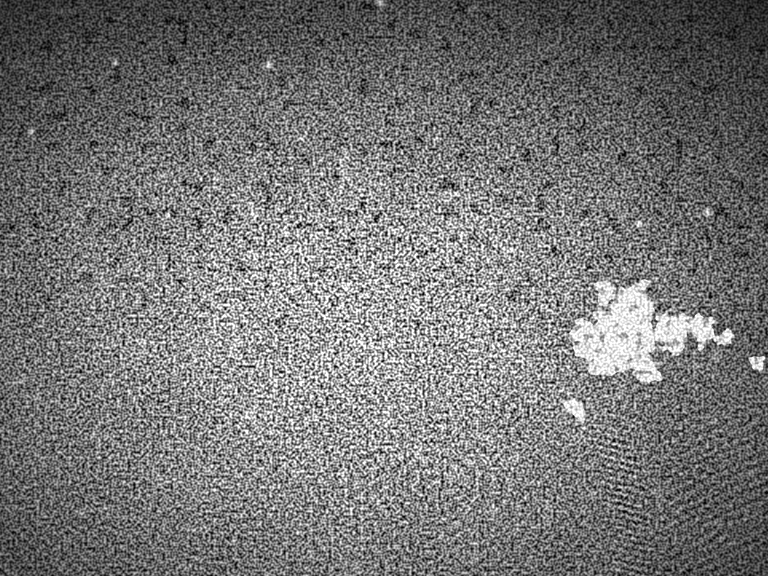
Write a Shadertoy shader that draws this texture.

```glsl
// A grainy grey speckle field, lit from the middle, with a crusty white
// cluster at right and faint interference fringes below it. Gradient noise
// makes the grain and blotches; noisy circles make the cluster.

const float TAU = 6.28318;
const vec2  LIGHT_CENTER = vec2(0.63, 0.46);   // units of canvas height
const float LIGHT_PEAK   = 0.65;
const float LIGHT_WIDTH  = 0.88;
const float LIGHT_ABOVE  = 0.56;
const float LIGHT_BELOW  = 0.70;
const float GRAIN_SCALE    = 215.0;
const float GRAIN_CONTRAST = 1.55;
const float BLOTCH_SCALE   = 42.0;
const float BLOTCH_DEPTH   = 0.42;
const float EDGE = 0.004;

// x, y, radius
const vec3 LOBES[11] = vec3[](
    vec3(1.080, 0.422, 0.058), vec3(1.050, 0.490, 0.020),
    vec3(1.103, 0.474, 0.034), vec3(1.022, 0.415, 0.032),
    vec3(1.052, 0.372, 0.030), vec3(1.125, 0.360, 0.024),
    vec3(1.165, 0.424, 0.033), vec3(1.222, 0.427, 0.024),
    vec3(1.262, 0.414, 0.013), vec3(0.995, 0.287, 0.016),
    vec3(1.315, 0.375, 0.011));
const vec3 SPECKS[7] = vec3[](
    vec3(0.201, 0.891, 0.006), vec3(1.111, 0.611, 0.006),
    vec3(0.660, 0.996, 0.007), vec3(0.052, 0.772, 0.006),
    vec3(0.292, 0.627, 0.006), vec3(1.229, 0.630, 0.007),
    vec3(0.467, 0.885, 0.006));

vec2 gradientAt(vec2 cell) {
    ivec2 c = ivec2(cell);
    uint n = uint(c.x) * 73856093u ^ uint(c.y) * 19349663u;
    n = (n ^ (n >> 15)) * 747796405u;
    n = (n ^ (n >> 13)) * 277803u;
    n ^= n >> 16;
    float a = TAU * float(n & 65535u) / 65536.0;
    return vec2(cos(a), sin(a));
}

float gradientNoise(vec2 p) {
    vec2 i = floor(p), f = fract(p);
    vec2 u = f * f * f * (f * (f * 6.0 - 15.0) + 10.0);
    vec2 e = vec2(1.0, 0.0);
    float a = dot(gradientAt(i), f);
    float b = dot(gradientAt(i + e.xy), f - e.xy);
    float c = dot(gradientAt(i + e.yx), f - e.yx);
    float d = dot(gradientAt(i + e.xx), f - e.xx);
    return mix(mix(a, b, u.x), mix(c, d, u.x), u.y);
}

float illumination(vec2 p) {
    vec2 d = p - LIGHT_CENTER;
    d /= vec2(LIGHT_WIDTH, d.y > 0.0 ? LIGHT_ABOVE : LIGHT_BELOW);
    return LIGHT_PEAK * exp(-dot(d, d));
}

// Signed relative brightness of the interference lines
float fringes(vec2 p) {
    float wobble = gradientNoise(p * 14.0);

    // ladder of short horizontal bars
    float axis = p.x - mix(1.103, 1.062, p.y / 0.30);
    float column = exp(-pow(axis / 0.037, 2.0)) * (1.0 - smoothstep(0.22, 0.33, p.y));
    float ladder = 0.42 * column * sin(TAU * (p.y + 0.25 * axis) / 0.0125 + wobble);

    // oblique lines in the lower right
    float corner = smoothstep(1.12, 1.20, p.x) * (1.0 - smoothstep(0.22, 0.34, p.y));
    float oblique = 0.22 * corner * sin(TAU * dot(p, vec2(-0.45, 0.89)) / 0.016 + 4.0 * wobble);

    // shallow rings at the lower middle, and wide arcs along the bottom
    float r = length((p - vec2(0.75, 0.16)) * vec2(0.75, 1.0));
    float rings = 0.13 * exp(-pow(r / 0.13, 2.0)) * sin(TAU * r / 0.019 + wobble);
    float far = length(p - vec2(0.45, 0.62));
    float arcs = 0.08 * (1.0 - smoothstep(0.05, 0.30, p.y)) * sin(TAU * far / 0.017 + 2.0 * wobble);
    return ladder + oblique + rings + arcs;
}

// Distance to the ragged outline of the white cluster
float clusterDistance(vec2 p) {
    float d = 10.0;
    for (int i = 0; i < LOBES.length(); i++)
        d = min(d, length(p - LOBES[i].xy) - LOBES[i].z);
    return d + 0.022 * gradientNoise(p * 48.0) + 0.014 * gradientNoise(p * 105.0);
}

void mainImage(out vec4 fragColor, in vec2 fragCoord) {
    vec2 p = fragCoord / iResolution.y;

    // dark blotches in the upper part, pale flecks everywhere
    float upper = smoothstep(0.25, 0.60, p.y);
    float dark = smoothstep(0.18, 0.48, gradientNoise(p * BLOTCH_SCALE));
    float pale = smoothstep(0.28, 0.55, gradientNoise(p * 31.0 + 57.0));
    float cloud = gradientNoise(p * 9.0 + 13.0);
    float tone = 1.0 + 0.12 * cloud + 0.25 * pale - BLOTCH_DEPTH * upper * dark;

    // fine speckle
    float fine = gradientNoise(p * GRAIN_SCALE + 0.37);
    float coarse = gradientNoise(p * GRAIN_SCALE * 0.53 + 91.0);
    float grain = GRAIN_CONTRAST * (fine + 0.40 * coarse);
    float shade = illumination(p) * max(tone + fringes(p) + grain, 0.0) + 0.02;

    // small bright specks
    for (int i = 0; i < SPECKS.length(); i++) {
        float d = length(p - SPECKS[i].xy) / SPECKS[i].z;
        shade += 0.45 * exp(-d * d);
    }

    // cluster with a dim rim and grey crevices
    float d = clusterDistance(p);
    float crevice = smoothstep(0.10, 0.45, gradientNoise(p * 78.0 + 31.0));
    float crust = 0.93 - 0.32 * crevice + 0.45 * fine;
    shade *= 1.0 - 0.18 * exp(-pow(d / 0.010, 2.0));
    shade = mix(shade, crust, 1.0 - smoothstep(-EDGE, EDGE, d));

    fragColor = vec4(vec3(clamp(shade, 0.0, 1.0)), 1.0);
}
```
